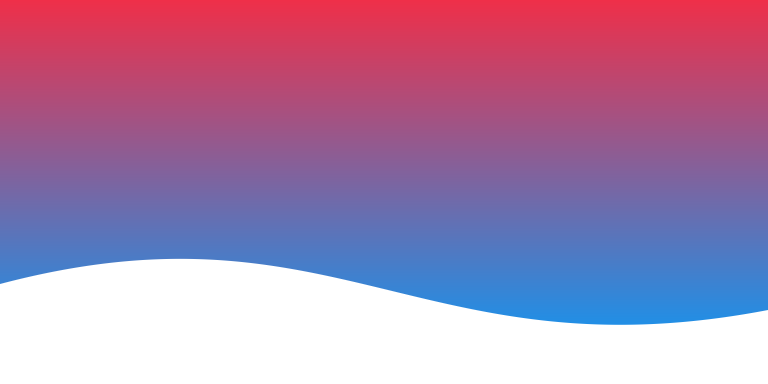
A Shadertoy shader for this background:

```glsl
// A vertical red-to-blue gradient above a white floor with one long wave.
// The wave is a cubic Bezier curve, solved for its height at each column
// with a few Newton steps, and its edge is smoothed over about one pixel.

const vec3 TOP_RED = vec3(0.937, 0.184, 0.286);
const vec3 LOW_BLUE = vec3(0.130, 0.560, 0.900);
const vec3 FLOOR_WHITE = vec3(1.0);
const float GRADIENT_END = 0.154;

// Bezier control values along each axis, in canvas units
const vec4 WAVE_X = vec4(0.0, 0.4387, 0.5515, 1.0);
const vec4 WAVE_Y = vec4(0.2604, 0.4922, 0.0211, 0.1927);

float bezier(vec4 p, float t) {
    float s = 1.0 - t;
    return dot(p, vec4(s * s * s, 3.0 * s * s * t, 3.0 * s * t * t, t * t * t));
}

float bezierSlope(vec4 p, float t) {
    float s = 1.0 - t;
    return 3.0 * dot(p.yzw - p.xyz, vec3(s * s, 2.0 * s * t, t * t));
}

// Curve parameter whose horizontal position is x
float solveCurve(vec4 p, float x) {
    float t = x;
    for (int i = 0; i < 6; i++) {
        t = clamp(t - (bezier(p, t) - x) / bezierSlope(p, t), 0.0, 1.0);
    }
    return t;
}

vec3 skyGradient(float y) {
    float depth = clamp((1.0 - y) / (1.0 - GRADIENT_END), 0.0, 1.0);
    return mix(TOP_RED, LOW_BLUE, depth);
}

void mainImage(out vec4 fragColor, in vec2 fragCoord) {
    vec2 uv = fragCoord / iResolution.xy;

    // Signed height above the wave, corrected for its slope on the canvas
    float t = solveCurve(WAVE_X, uv.x);
    float aspect = iResolution.x / iResolution.y;
    float slope = bezierSlope(WAVE_Y, t) / (bezierSlope(WAVE_X, t) * aspect);
    float height = (uv.y - bezier(WAVE_Y, t)) / sqrt(1.0 + slope * slope);

    // Blend floor and sky across the antialiased edge
    float sky = clamp(height * iResolution.y + 0.5, 0.0, 1.0);
    fragColor = vec4(mix(FLOOR_WHITE, skyGradient(uv.y), sky), 1.0);
}
```
